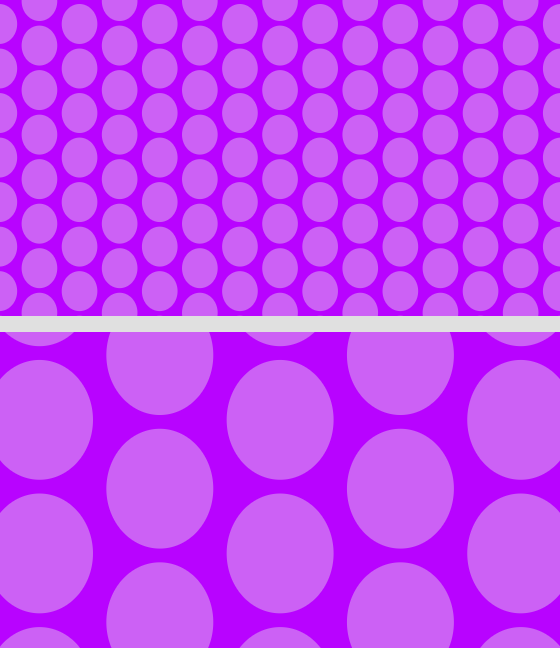
Top, the full canvas; bottom, a detail of the centre.
This pattern is drawn by a WebGL 2 fragment shader. Its source:

```glsl
#version 300 es
precision highp float;

uniform vec2 u_resolution;
out vec4 fragColor;

// Lengths are fractions of the canvas height
const vec3 GROUND_COLOR = vec3(0.72, 0.01, 1.00);
const vec3 DOT_COLOR = vec3(0.80, 0.38, 0.96);
const vec2 SPACING = vec2(0.1269, 0.1409);   // between columns, between dots
const vec2 DOT_RADII = vec2(0.0564, 0.0632);
const vec2 FIRST_DOT = vec2(-0.0021, 0.0787);
const float ODD_COLUMN_SHIFT = -0.0683;      // slightly less than half a step

// First-order signed distance to an axis-aligned ellipse
float ellipseDistance(vec2 p, vec2 radii) {
    float scaled = length(p / radii);
    float slope = length(p / (radii * radii));
    return scaled * (scaled - 1.0) / max(slope, 1e-4);
}

void main() {
    vec2 uv = gl_FragCoord.xy / u_resolution.y;
    float pixel = 1.0 / u_resolution.y;

    // Nearest dot in a grid whose odd columns are shifted
    vec2 p = uv - FIRST_DOT;
    float column = round(p.x / SPACING.x);
    p.y -= ODD_COLUMN_SHIFT * mod(column, 2.0);
    p -= SPACING * vec2(column, round(p.y / SPACING.y));

    // Smooth edge about one pixel wide
    float d = ellipseDistance(p, DOT_RADII);
    float coverage = clamp(0.5 - d / pixel, 0.0, 1.0);
    fragColor = vec4(mix(GROUND_COLOR, DOT_COLOR, coverage), 1.0);
}
```
